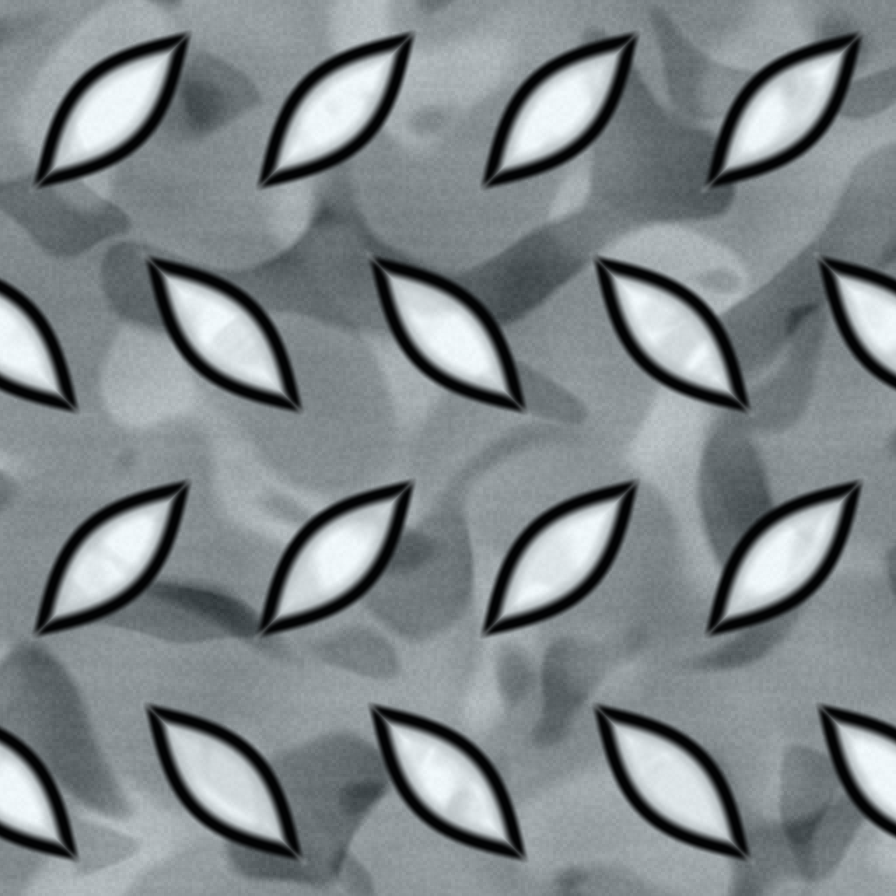
A WebGL 1 fragment shader for this pattern:

```glsl
precision highp float;
// Worn steel tread plate: rows of bright, black-rimmed lens studs leaning in alternate directions.

uniform vec2 u_resolution;

const float REPEATS = 4.0;          // studs across and rows down
const float ROW_CENTER = 0.507;     // stud height within its row
const float HALF_LENGTH = 0.495;    // lens size, in cells
const float HALF_WIDTH = 0.203;
const float RIM_WIDTH = 0.059;
const float OUTER_SOFT = 0.018;
const float INNER_SOFT = 0.024;
const float PLATE_TONE = 0.565;
const float STUD_TONE = 0.965;
const float STUD_EDGE_TONE = 0.74;
const vec3 STEEL_TINT = vec3(-0.030, 0.0, 0.012);
const vec3 RIM_COLOR = vec3(0.008, 0.012, 0.016);
const float HALF_PI = 1.5707963;

float hash(vec2 p) {
  vec3 h = fract(vec3(p.xyx) * 0.1031);
  h += dot(h, h.yzx + 33.33);
  return fract((h.x + h.y) * h.z);
}

float cornerSlope(vec2 cell, vec2 offset) {
  float angle = 4.0 * HALF_PI * hash(cell);
  return dot(vec2(cos(angle), sin(angle)), offset);
}

// Gradient noise, roughly -0.7 to 0.7
float noise(vec2 p) {
  vec2 i = floor(p);
  vec2 f = p - i;
  vec2 w = f * f * f * (f * (f * 6.0 - 15.0) + 10.0);
  vec2 e = vec2(1.0, 0.0);
  float low = mix(cornerSlope(i, f), cornerSlope(i + e, f - e), w.x);
  float high = mix(cornerSlope(i + e.yx, f - e.yx), cornerSlope(i + 1.0, f - 1.0), w.x);
  return mix(low, high, w.y);
}

vec2 warp(vec2 p) {
  return p + 0.28 * vec2(noise(p * 1.4 + 11.0), noise(p * 1.4 + 57.0));
}

// Cloudy steel with flat-topped dark stains, pale patches and faint brushing
float plateTone(vec2 p, vec2 q) {
  float tone = PLATE_TONE + 0.14 * noise(q * 0.9 + 5.0) + 0.07 * noise(q * 2.6 + 23.0);
  float stain = smoothstep(0.10, 0.23, noise(q * 1.65 + 31.0));
  float patch = smoothstep(0.08, 0.26, noise(q * 1.5 + 71.0));
  float spot = smoothstep(0.25, 0.36, noise(q * 2.1 + 103.0));
  tone -= stain * (0.15 + 0.12 * noise(p * 2.0 + 43.0));
  tone += patch * 0.12 * (1.0 - 0.6 * stain);
  tone -= spot * 0.12;
  return tone + 0.025 * noise(p * vec2(1.5, 14.0) + 19.0);
}

// Polished core with a few grey scuffs
float studTone(vec2 q) {
  float scuff = smoothstep(0.02, 0.28, noise(q * 2.7 + 131.0));
  float smear = smoothstep(0.05, 0.30, noise(q * 4.2 + 167.0));
  return STUD_TONE - 0.12 * scuff - 0.07 * smear;
}

// Position along and across the stud that owns this point
vec2 studAxes(vec2 p) {
  float oddRow = mod(floor(p.y), 2.0);
  float shift = 0.5 * (1.0 - oddRow);
  vec2 local = vec2(fract(p.x + shift) - 0.5, fract(p.y) - ROW_CENTER);
  local.y *= 2.0 * oddRow - 1.0;
  return vec2(local.x + local.y, local.y - local.x) * 0.7071068;
}

// Approximate signed distance to a lens with cosine sides
float lensDistance(vec2 a) {
  float t = min(a.x / HALF_LENGTH, 1.0) * HALF_PI;
  float slope = HALF_WIDTH * HALF_PI / HALF_LENGTH * sin(t);
  float side = (a.y - HALF_WIDTH * cos(t)) / sqrt(1.0 + slope * slope);
  float past = max(a.x - HALF_LENGTH, 0.0);
  return past > 0.0 ? length(vec2(past, a.y)) : side;
}

void main() {
  float canvas = min(u_resolution.x, u_resolution.y);
  vec2 p = gl_FragCoord.xy / canvas * REPEATS;
  float pixel = REPEATS / canvas;
  vec2 q = warp(p);
  vec2 axes = abs(studAxes(p));
  float d = lensDistance(axes);

  // Rim narrows toward the points
  float along = axes.x / HALF_LENGTH;
  float rim = RIM_WIDTH * mix(1.0, 0.5, smoothstep(0.72, 1.0, along));
  float outer = max(OUTER_SOFT, pixel);
  float inner = max(INNER_SOFT, pixel);
  float stud = 1.0 - smoothstep(-outer, outer, d);
  float core = 1.0 - smoothstep(-inner, inner, d + rim);

  // Thin bright glint running out through each point
  float glintAcross = axes.y / 0.013;
  float glint = exp(-glintAcross * glintAcross)
    * smoothstep(0.84, 0.98, along) * (1.0 - smoothstep(1.0, 1.08, along));

  float grain = 0.035 * (hash(floor(p * 64.0)) - 0.5) + 0.025 * noise(p * 30.0);
  float plate = plateTone(p, q);
  float shine = mix(STUD_EDGE_TONE, studTone(q), smoothstep(0.0, 0.075, -d - rim));

  vec3 color = vec3(plate + grain) + STEEL_TINT;
  color = mix(color, RIM_COLOR, stud);
  color = mix(color, vec3(shine + 0.5 * grain) + STEEL_TINT, core);
  color = mix(color, vec3(0.68) + STEEL_TINT, 0.5 * glint);
  gl_FragColor = vec4(clamp(color, 0.0, 1.0), 1.0);
}
```
